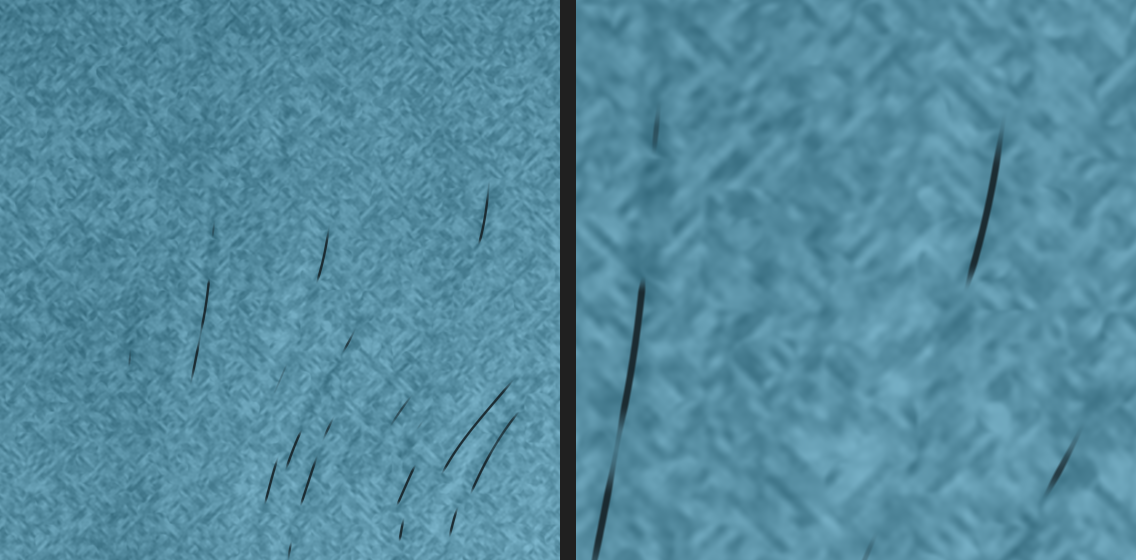
Left: the whole. Right: its middle third, enlarged.
A Shadertoy shader for this texture:

```glsl
// Blue felted cloth with soft bending folds and thin dark broken cracks.

const vec3  CLOTH_BLUE   = vec3(0.332, 0.548, 0.628);
const vec3  CRACK_DARK   = vec3(0.09, 0.14, 0.16);
const vec3  LIGHT_TINT   = vec3(0.95, 1.0, 1.04);
const float GRAIN_AMOUNT = 0.175;
const float GRAIN_LONG   = 75.0;   // grain cells per canvas, along a fibre
const float GRAIN_SHORT  = 165.0;  // grain cells per canvas, across a fibre
const float FOLD_AMOUNT  = 0.06;
const float SLOPE_LIGHT  = 0.05;   // brightening from upper left to lower right
const float CRACK_WIDTH  = 0.0017; // half width
const int   STRANDS      = 23;
const float BEND_HEIGHT  = 0.33;
const float BEND_SPAN    = 0.22;

float hash(vec2 p) {
    vec3 q = fract(p.xyx * 0.1031);
    q += dot(q, q.yzx + 33.33);
    return fract((q.x + q.y) * q.z);
}

float noise(vec2 p) {
    vec2 cell = floor(p), f = fract(p);
    f = f * f * (3.0 - 2.0 * f);
    float low  = mix(hash(cell), hash(cell + vec2(1, 0)), f.x);
    float high = mix(hash(cell + vec2(0, 1)), hash(cell + vec2(1, 1)), f.x);
    return mix(low, high, f.y);
}

float bell(float x) { return exp(-x * x); }

// Sideways reach of a strand; strands further right bend more.
float lean(float base) {
    return mix(0.02, 0.2, smoothstep(0.1, 1.0, base));
}

float bend(float y) { return tanh((y - BEND_HEIGHT) / BEND_SPAN); }

// Short fibres lying along either diagonal, in patches.
float clothGrain(vec2 p) {
    vec2 q = vec2(p.x + p.y, p.y - p.x) * 0.7071 + 3.0;
    float rising  = noise(q * vec2(GRAIN_LONG, GRAIN_SHORT));
    float falling = noise(q * vec2(GRAIN_SHORT, GRAIN_LONG) + 41.0);
    float patches = smoothstep(0.35, 0.65, noise(p * 55.0 + 9.0));
    float fuzz = noise(p * 210.0 + 17.0) - 0.5;
    return mix(rising, falling, patches) - 0.5 + 0.25 * fuzz;
}

// Broad streaks that follow the bending strands.
float foldLight(vec2 p) {
    float base = p.x - lean(p.x) * bend(p.y);
    base = p.x - lean(base) * bend(p.y);
    float streaks = noise(vec2(base * 17.0 + 20.0, p.y * 2.5)) - 0.5;
    float mottle  = noise(p * 5.0 + 30.0) - 0.5;
    return FOLD_AMOUNT * (0.6 * streaks + 0.6 * mottle);
}

// Returns crack coverage in x and the relief shading beside it in y.
vec2 cracks(vec2 p, float pixel) {
    float coverage = 0.0, relief = 0.0;
    float soft = max(pixel, 0.0012);
    for (int i = 0; i < STRANDS; i++) {
        float id = float(i);
        float pick = hash(vec2(id, 3.7));
        float base = mix(0.1, 1.22, pow((id + hash(vec2(id, 8.2))) / float(STRANDS), 0.65));

        // Left strands sit high, right strands gather low.
        float middle = mix(mix(0.3, 1.0, pick), 0.68 * pow(pick, 1.3),
                           smoothstep(0.3, 0.7, base));
        float reach = mix(0.05, 0.17, hash(vec2(id, 15.1)));

        // Distance across the bent strand.
        float turn = bend(p.y);
        float slope = lean(base) * (1.0 - turn * turn) / BEND_SPAN;
        float wobble = 0.012 * (noise(vec2(p.y * 7.0, id * 5.0)) - 0.5);
        float across = (p.x - base - lean(base) * turn - wobble) * inversesqrt(1.0 + slope * slope);
        float along = abs(p.y - middle) / reach;

        // Dashes with tapered ends.
        float window = 1.0 - smoothstep(0.75, 1.0, along);
        float dash = window * smoothstep(0.46, 0.68, noise(vec2(p.y * 15.0, id * 9.0 + 2.0)));
        float halfWidth = CRACK_WIDTH * mix(0.5, 1.0, dash);
        float line = 1.0 - smoothstep(halfWidth - 0.5 * soft, halfWidth + soft, abs(across));
        coverage = max(coverage, dash * line);

        // A dark crease with a lit ridge on its left.
        float fade = 1.0 - smoothstep(0.6, 1.5, along);
        relief += fade * (0.028 * bell((across + 0.026) / 0.02) - 0.045 * bell(across / 0.011));
    }
    return vec2(coverage, clamp(relief, -0.07, 0.05));
}

void mainImage(out vec4 fragColor, in vec2 fragCoord) {
    vec2 p = fragCoord / iResolution.xy;
    float pixel = 1.0 / iResolution.y;

    // Cloth brightness
    vec2 crack = cracks(p, pixel);
    float light = SLOPE_LIGHT * (p.x - p.y) + foldLight(p) + crack.y;
    light += GRAIN_AMOUNT * clothGrain(p);
    vec3 color = CLOTH_BLUE + LIGHT_TINT * light;

    // Cracks
    color = mix(color, CRACK_DARK, 0.92 * crack.x);
    fragColor = vec4(color, 1.0);
}
```
